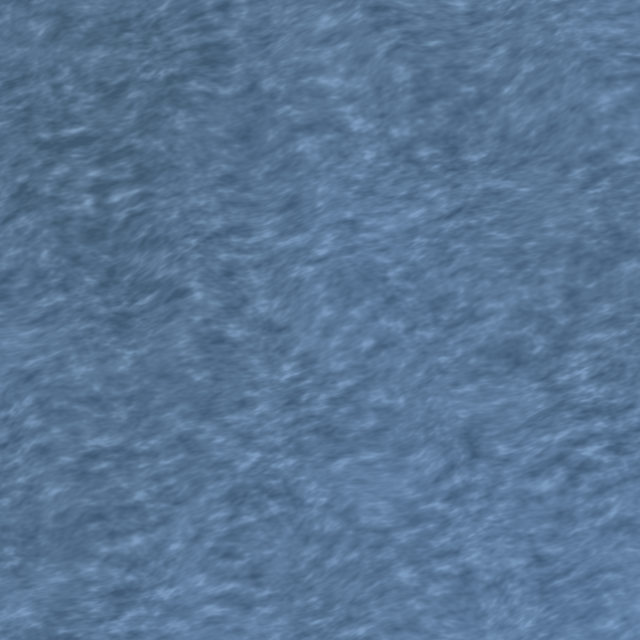
A three.js fragment shader for this texture:

```glsl
varying vec2 vUv;

const vec3 DEEP_BLUE = vec3(0.275, 0.382, 0.497);
const vec3 PALE_BLUE = vec3(0.440, 0.560, 0.693);
const vec3 COOL_SHIFT = vec3(-0.006, 0.004, 0.030);

// Sine-free hash giving a gradient in -1..1
vec2 hashGradient(vec2 cell) {
  vec3 h = fract(cell.xyx * vec3(0.1031, 0.1030, 0.0973));
  h += dot(h, h.yzx + 33.33);
  return fract((h.xx + h.yz) * h.zy) * 2.0 - 1.0;
}

float cornerSlope(vec2 cell, vec2 local, vec2 corner) {
  return dot(hashGradient(cell + corner), local - corner);
}

float gradientNoise(vec2 p) {
  vec2 cell = floor(p);
  vec2 f = p - cell;
  vec2 blend = f * f * f * (f * (f * 6.0 - 15.0) + 10.0);
  float low = mix(cornerSlope(cell, f, vec2(0.0, 0.0)),
                  cornerSlope(cell, f, vec2(1.0, 0.0)), blend.x);
  float high = mix(cornerSlope(cell, f, vec2(0.0, 1.0)),
                   cornerSlope(cell, f, vec2(1.0, 1.0)), blend.x);
  return mix(low, high, blend.y);
}

vec2 rotate(vec2 p, float angle) {
  float c = cos(angle);
  float s = sin(angle);
  return vec2(c * p.x + s * p.y, c * p.y - s * p.x);
}

// Gentle bending, so the streaks do not run dead parallel
vec2 bend(vec2 p, float frequency, float amount) {
  return p + amount * vec2(gradientNoise(p * frequency + 17.0),
                           gradientNoise(p * frequency + 53.0));
}

// Octaves of noise stretched along a slanted direction
float streaks(vec2 p, float angle, vec2 density, float gain) {
  vec2 q = rotate(p, angle) * density;
  float weight = 1.0;
  float sum = 0.0;
  for (int i = 0; i < 3; i++) {
    sum += weight * gradientNoise(q);
    q = rotate(q, 0.04) * 1.93 + 31.7;
    weight *= gain;
  }
  return sum;
}

void main() {
  vec2 p = bend(vUv, 6.0, 0.035);

  // Broad light falling towards the lower right
  float slope = dot(vUv - 0.5, vec2(0.45, -0.65));
  float drift = gradientNoise(vUv * vec2(2.6, 3.4) + 8.0);

  // Soft patches under fine slanted grain
  float patches = streaks(p + 3.0, 0.30, vec2(7.0, 13.0), 0.65);
  float grain = streaks(p, 0.29, vec2(23.0, 50.0), 0.68);
  float roughness = 0.9 + 0.5 * gradientNoise(vUv * 4.0 + 21.0);

  float tone = 0.44 + 0.28 * slope + 0.28 * drift;
  tone += 0.36 * patches + 0.78 * roughness * grain;
  tone += 0.5 * max(grain - 0.2, 0.0);

  vec3 color = mix(DEEP_BLUE, PALE_BLUE, clamp(tone, -0.15, 1.25));
  color += COOL_SHIFT * (slope + 0.5 * drift);
  gl_FragColor = vec4(color, 1.0);
}
```
